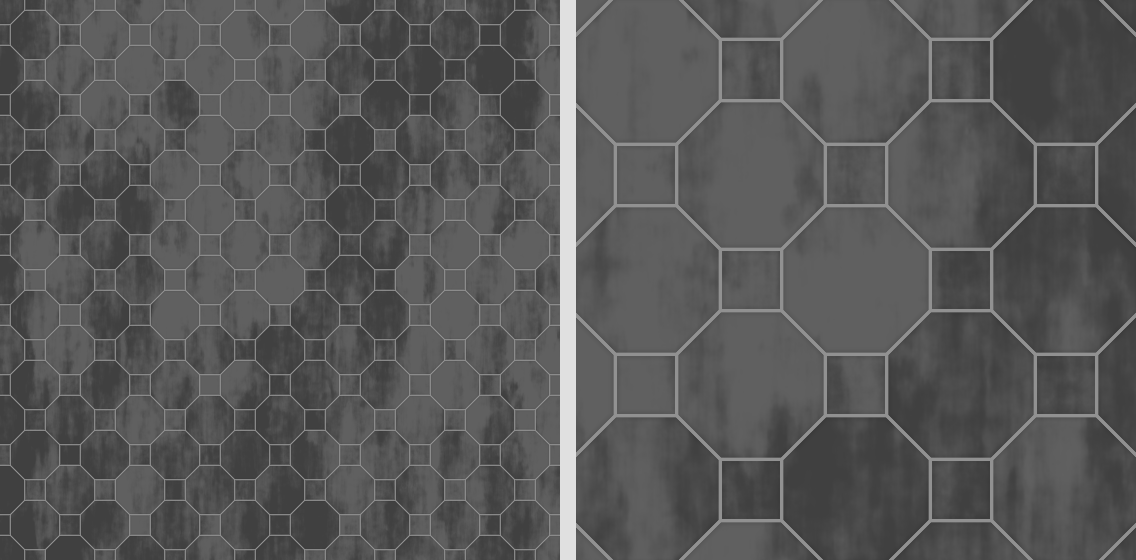
Left: the whole. Right: its middle third, enlarged.
Write a Shadertoy shader that draws this texture.

```glsl
// Dark octagon-and-square floor tiles with pale joints and vertical weathering streaks.

const float REPEATS = 8.0;          // pattern cells across and down
const float SQUARE_HALF = 0.146;    // half side of the small squares, in cells
const float JOINT_WIDTH = 0.0165;   // joint line width, in cells
const float SHADE_WIDTH = 0.035;    // soft shading beside the joints
const float SHADE_DEPTH = 0.10;
const float BASE_TONE = 0.53;       // higher gives paler tiles
const float BAND_AMOUNT = 1.45;     // long stains that cross tiles
const float PATCH_AMOUNT = 1.15;    // blotches that differ per tile
const float STREAK_AMOUNT = 0.60;   // fine vertical scratches
const float GRAIN_AMOUNT = 0.35;
const float TILE_AMOUNT = 0.22;     // overall shift per tile
const vec3 DARK_STONE = vec3(0.250);
const vec3 PALE_STONE = vec3(0.375);
const vec3 JOINT_COLOR = vec3(0.570);

float hash(vec2 p) {
    return fract(sin(dot(p, vec2(127.1, 311.7))) * 43758.5453);
}

float valueNoise(vec2 p) {
    vec2 cell = floor(p), f = fract(p);
    f = f * f * (3.0 - 2.0 * f);
    float low = mix(hash(cell), hash(cell + vec2(1.0, 0.0)), f.x);
    float high = mix(hash(cell + vec2(0.0, 1.0)), hash(cell + 1.0), f.x);
    return mix(low, high, f.y);
}

float fbm(vec2 p) {
    float sum = 0.0, amplitude = 0.533;
    for (int i = 0; i < 4; i++) {
        sum += amplitude * valueNoise(p);
        p = p * 2.03 + vec2(17.3, 9.1);
        amplitude *= 0.5;
    }
    return sum;
}

float chebyshev(vec2 v) {
    return max(abs(v.x), abs(v.y));
}

// Returns the distance to the nearest joint; gives the tile centre and kind.
float tileLayout(vec2 p, out vec2 center, out bool isSquare) {
    vec2 middle = floor(p) + 0.5, corner = floor(p + 0.5);
    vec2 squareA = vec2(corner.x, middle.y);
    vec2 squareB = vec2(middle.x, corner.y);
    vec2 square = chebyshev(p - squareA) < chebyshev(p - squareB) ? squareA : squareB;
    float squareDist = chebyshev(p - square) - SQUARE_HALF;

    vec2 q = abs(p - middle);
    float diagonal = q.x + q.y - 0.5;
    isSquare = squareDist < 0.0;
    center = isSquare ? square : (diagonal < 0.0 ? middle : corner);
    return isSquare ? -squareDist : min(squareDist, abs(diagonal) * 0.7071);
}

// Weathered stone brightness from 0 to 1.
float stoneTone(vec2 p, vec2 center, bool isSquare) {
    float tileRandom = hash(center * 2.0 + 5.3);
    vec2 tileShift = 40.0 * vec2(tileRandom, hash(center * 2.0 + 23.9));
    vec2 local = p + tileShift;

    // Ragged sideways warp breaks up the stain borders
    float ragged = fbm(p * vec2(9.0, 4.0) + 31.0) - 0.5;
    float band = fbm(vec2(p.x * 1.7 + ragged * 0.35, p.y * 0.32 + ragged * 0.5) + 3.7);
    float blotch = fbm(local * vec2(2.3, 1.3) + ragged * 0.7);
    float streak = fbm(local * vec2(13.0, 1.6));
    float grain = fbm(local * (isSquare ? 18.0 : 11.0));

    float tone = BASE_TONE + (isSquare ? 0.04 : 0.0);
    tone += BAND_AMOUNT * (band - 0.5) + PATCH_AMOUNT * (blotch - 0.5);
    tone += STREAK_AMOUNT * (streak - 0.5) + GRAIN_AMOUNT * (grain - 0.5);
    tone += TILE_AMOUNT * (tileRandom - 0.5);
    return smoothstep(0.08, 0.88, tone);
}

void mainImage(out vec4 fragColor, in vec2 fragCoord) {
    vec2 p = fragCoord / iResolution.xy * REPEATS;
    float pixel = REPEATS / min(iResolution.x, iResolution.y);

    vec2 center;
    bool isSquare;
    float edge = tileLayout(p, center, isSquare);

    // Tile face, darkened slightly toward its rim
    vec3 color = mix(DARK_STONE, PALE_STONE, stoneTone(p, center, isSquare));
    color *= 1.0 - SHADE_DEPTH * (1.0 - smoothstep(0.0, SHADE_WIDTH, edge));

    // Joint lines
    float halfWidth = 0.5 * JOINT_WIDTH;
    float joint = 1.0 - smoothstep(halfWidth - 0.5 * pixel, halfWidth + 0.5 * pixel, edge);
    color = mix(color, JOINT_COLOR, joint);

    fragColor = vec4(color, 1.0);
}
```
